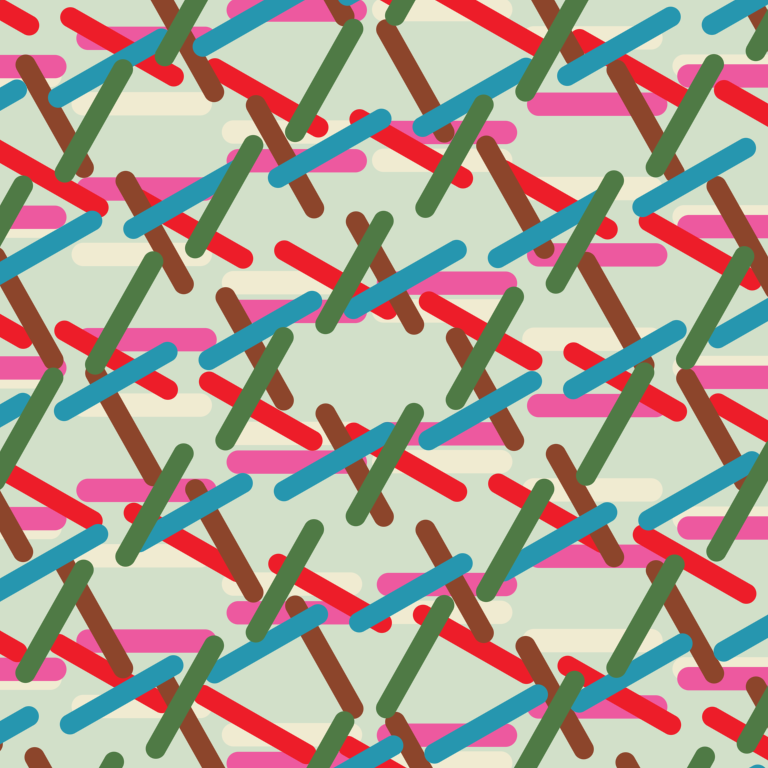
Give the GLSL for this pattern, as a WebGL 2 fragment shader.

```glsl
#version 300 es
precision highp float;
// Six overlapping lattices of round-ended strokes on pale sage.
// Each layer is one capsule repeated on its own skewed lattice; layers come in
// mirrored pairs, painted from the flat bars up to the steep green strokes.

uniform vec2 u_resolution;
out vec4 outColor;

// Colours
const vec3 SAGE  = vec3(0.825, 0.878, 0.790);
const vec3 CREAM = vec3(0.940, 0.922, 0.820);
const vec3 PINK  = vec3(0.930, 0.350, 0.625);
const vec3 RED   = vec3(0.930, 0.115, 0.160);
const vec3 BROWN = vec3(0.550, 0.270, 0.170);
const vec3 BLUE  = vec3(0.150, 0.590, 0.685);
const vec3 GREEN = vec3(0.310, 0.480, 0.270);

// Stroke radii and half axes, in canvas units
const float BAR_RADIUS = 0.0152;
const float STROKE_RADIUS = 0.0132;
const vec2 BAR_AXIS = vec2(0.0762, 0.0);
const vec2 SHALLOW_AXIS = vec2(0.0673, 0.0384);
const vec2 STEEP_AXIS = vec2(0.0378, 0.0671);

// Lattice steps: columns are the two basis vectors
const mat2 BAR_STEPS = mat2(0.1956, 0.0368, 0.0, 0.1962);
const mat2 SHALLOW_STEPS = mat2(-0.1883, -0.0664, 0.0980, -0.1708);
const mat2 STEEP_STEPS = mat2(0.1697, -0.0987, -0.1302, -0.1514);

// Centre of one stroke in each layer
const vec2 CREAM_ORIGIN = vec2(0.3802, 0.8281);
const vec2 PINK_ORIGIN  = vec2(0.5820, 0.8275);
const vec2 RED_ORIGIN   = vec2(0.4375, 0.6354);
const vec2 BROWN_ORIGIN = vec2(0.5013, 0.6445);
const vec2 BLUE_ORIGIN  = vec2(0.5273, 0.6361);
const vec2 GREEN_ORIGIN = vec2(0.4616, 0.6452);

const vec2 MIRROR = vec2(-1.0, 1.0);
const float EDGE_PIXELS = 0.8;

// Signed distance to a capsule centred at zero, spanning -axis to +axis
float capsule(vec2 p, vec2 axis, float radius) {
    float t = clamp(dot(p, axis) / dot(axis, axis), -1.0, 1.0);
    return length(p - t * axis) - radius;
}

// Distance to the nearest capsule among the surrounding lattice cells
float capsuleLattice(vec2 p, mat2 steps, vec2 axis, float radius) {
    vec2 cell = round(inverse(steps) * p);
    float nearest = 1.0;
    for (int j = -1; j <= 1; j++) {
        for (int i = -1; i <= 1; i++) {
            vec2 centre = steps * (cell + vec2(i, j));
            nearest = min(nearest, capsule(p - centre, axis, radius));
        }
    }
    return nearest;
}

// Antialiased paint over the colour below
vec3 paint(vec3 below, vec3 ink, float dist, float edge) {
    return mix(ink, below, smoothstep(-edge, edge, dist));
}

void main() {
    float side = min(u_resolution.x, u_resolution.y);
    vec2 p = gl_FragCoord.xy / side;
    float edge = EDGE_PIXELS / side;
    vec3 color = SAGE;

    // Flat bars
    float cream = capsuleLattice((p - CREAM_ORIGIN) * MIRROR, BAR_STEPS, BAR_AXIS, BAR_RADIUS);
    float pink = capsuleLattice(p - PINK_ORIGIN, BAR_STEPS, BAR_AXIS, BAR_RADIUS);
    color = paint(color, CREAM, cream, edge);
    color = paint(color, PINK, pink, edge);

    // Strokes leaning left
    float red = capsuleLattice((p - RED_ORIGIN) * MIRROR, SHALLOW_STEPS, SHALLOW_AXIS, STROKE_RADIUS);
    float brown = capsuleLattice((p - BROWN_ORIGIN) * MIRROR, STEEP_STEPS, STEEP_AXIS, STROKE_RADIUS);
    color = paint(color, RED, red, edge);
    color = paint(color, BROWN, brown, edge);

    // Strokes leaning right
    float blue = capsuleLattice(p - BLUE_ORIGIN, SHALLOW_STEPS, SHALLOW_AXIS, STROKE_RADIUS);
    float green = capsuleLattice(p - GREEN_ORIGIN, STEEP_STEPS, STEEP_AXIS, STROKE_RADIUS);
    color = paint(color, BLUE, blue, edge);
    color = paint(color, GREEN, green, edge);

    outColor = vec4(color, 1.0);
}
```
